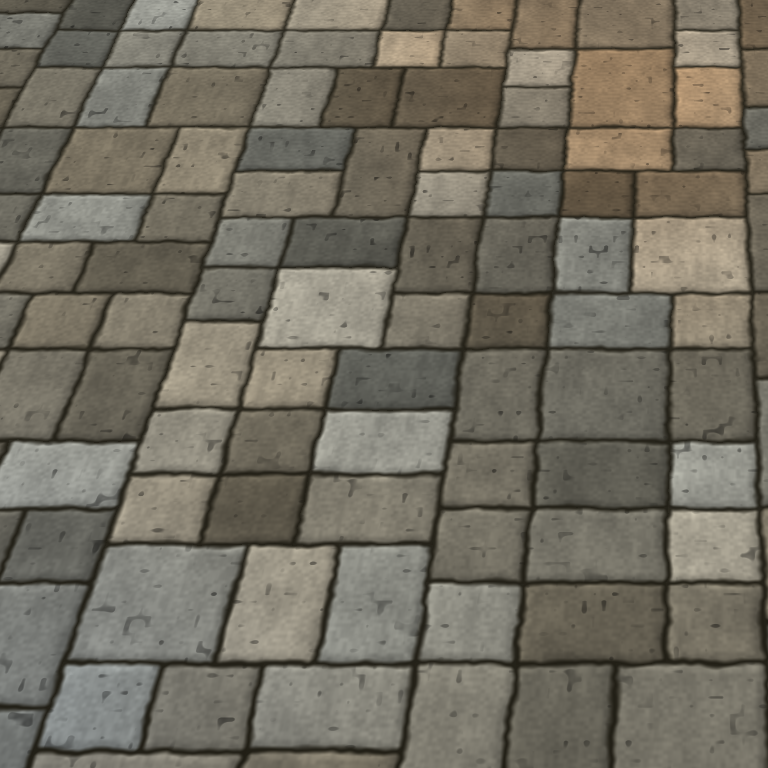
Give the GLSL for this texture, as a Shadertoy shader.

```glsl
// Worn stone paving seen in mild perspective: grey blocks of mixed sizes.
// The ground is cut into columns of square modules; each module is split at
// random whole units into stones, then given joints, rims, tone and pitting.

#define VANISH vec2(0.90, 2.5)      // vanishing point, in canvas units
#define UNIT vec2(0.0276, 0.00984)  // ground size of one layout unit
#define MODULE 7.0                  // module side, in layout units
#define SPLIT 0.62                  // chance to split a medium stone again
#define JOINT 0.065                 // half width of a joint
#define CORNER 0.13                 // corner radius of a stone
#define WOBBLE 0.10                 // unevenness of the edges
#define JOINT_COLOR vec3(0.12, 0.11, 0.075)
#define DARK_STONE vec3(0.355, 0.345, 0.305)
#define LIGHT_STONE vec3(0.655, 0.635, 0.575)

float hash(vec2 p) {
    return fract(sin(dot(p, vec2(127.1, 311.7))) * 43758.5453);
}

float noise(vec2 p) {
    vec2 i = floor(p), f = fract(p);
    f = f * f * (3.0 - 2.0 * f);
    return mix(mix(hash(i), hash(i + vec2(1, 0)), f.x),
               mix(hash(i + vec2(0, 1)), hash(i + vec2(1, 1)), f.x), f.y);
}

float fbm(vec2 p) {
    float sum = 0.0, amp = 0.5;
    for (int i = 0; i < 4; i++) {
        sum += amp * noise(p);
        p = mat2(1.6, 1.2, -1.2, 1.6) * p + 3.7;
        amp *= 0.5;
    }
    return sum;
}

// Repeatedly cuts the longer side and keeps the part that holds p.
void findStone(vec2 p, vec2 module, out vec2 lo, out vec2 hi) {
    lo = vec2(0);
    hi = vec2(MODULE);
    for (int i = 0; i < 8; i++) {
        vec2 size = hi - lo;
        vec2 seed = module * 13.7 + lo * 1.31 + hi * 2.17;
        float longest = max(size.x, size.y);
        if (longest < 4.0) break;
        if (longest < 4.5 && size.x * size.y < 13.0 && hash(seed + 5.3) > SPLIT) break;
        bool wide = size.x > size.y + (hash(seed) < 0.5 ? 0.5 : -0.5);
        vec2 axis = wide ? vec2(1, 0) : vec2(0, 1);
        float cut = dot(lo, axis) + 2.0 + floor(hash(seed + 9.1) * (longest - 3.0));
        if (dot(p, axis) < cut) hi = mix(hi, vec2(cut), axis);
        else lo = mix(lo, vec2(cut), axis);
    }
}

// Signed distance to a rounded box, negative inside.
float roundedBox(vec2 p, vec2 halfSize, float radius) {
    vec2 q = abs(p) - halfSize + radius;
    return length(max(q, 0.0)) + min(max(q.x, q.y), 0.0) - radius;
}

void mainImage(out vec4 fragColor, in vec2 fragCoord) {
    vec2 uv = fragCoord / iResolution.xy;

    // Project the canvas onto the ground.
    float depth = VANISH.y - uv.y;
    vec2 ground = vec2((uv.x - VANISH.x) / depth, 1.0 / depth) / UNIT;
    float pixel = 1.0 / (iResolution.y * depth * depth * UNIT.y);
    vec2 p = ground + vec2(5.5, 0.0);
    p += WOBBLE * (vec2(noise(ground * 1.7), noise(ground * 1.7 + 40.0)) - 0.5);
    p += 0.5 * WOBBLE * (vec2(noise(ground * 6.0), noise(ground * 6.0 + 70.0)) - 0.5);

    // Locate the module and the stone in it.
    vec2 module;
    module.x = floor(p.x / MODULE);
    p.y += floor(hash(vec2(module.x, 4.0)) * MODULE);
    module.y = floor(p.y / MODULE);
    vec2 local = p - module * MODULE, lo, hi;
    findStone(local, module, lo, hi);
    vec2 id = module * MODULE + lo;
    float dist = roundedBox(local - 0.5 * (lo + hi), 0.5 * (hi - lo), CORNER);

    // Tone and tint of each stone, warmer toward the upper right.
    float tone = hash(id + 0.37);
    vec3 color = mix(DARK_STONE, LIGHT_STONE, tone * (0.65 + 0.35 * tone));
    float warmth = hash(id + 8.9) - 0.5;
    color *= 1.0 + warmth * vec3(0.09, 0.01, -0.09);
    float rust = smoothstep(0.55, 0.0, distance(uv, vec2(0.82, 0.95)));
    color *= mix(vec3(1), vec3(1.08, 0.95, 0.84), rust * (0.5 + warmth));
    color *= mix(vec3(0.97, 1.0, 1.06), vec3(1), smoothstep(0.0, 0.6, length(uv)));

    // Cleft surface: broad mottling, streaks, grain and pits.
    vec2 grain = ground + id * 3.1;
    float mottling = fbm(grain * 1.1) - 0.47;
    float streaks = fbm(grain * vec2(4.0, 1.3)) - 0.47;
    color *= 1.0 + 0.26 * mottling + 0.20 * streaks;
    color *= 1.0 + 0.12 * (noise(grain * 11.0) - 0.5);
    float pits = smoothstep(0.80, 0.93, noise(grain * 5.0)) * noise(grain * 2.0);
    color *= 1.0 - 0.45 * pits;

    // Worn rims: lit along the top and left, shaded along the bottom and right.
    vec2 lit = smoothstep(0.30, 0.10, vec2(local.x - lo.x, hi.y - local.y));
    vec2 shaded = smoothstep(0.32, 0.08, vec2(hi.x - local.x, local.y - lo.y));
    float chips = noise(ground * 3.0 + 20.0);
    color *= 1.0 + 0.20 * max(lit.x * 0.7, lit.y) * chips;
    color *= 1.0 - 0.22 * max(shaded.x, shaded.y) * (1.0 - 0.5 * chips);

    // Joints soften and pale a little with distance.
    float width = JOINT * (0.75 + 0.5 * noise(ground * 2.3 + 11.0));
    float soft = 0.05 + 0.7 * pixel;
    float joint = smoothstep(-width - soft, -width + soft, dist);
    color = mix(color, JOINT_COLOR, joint * mix(0.97, 0.82, uv.y));

    fragColor = vec4(clamp(color, 0.0, 1.0), 1.0);
}
```
